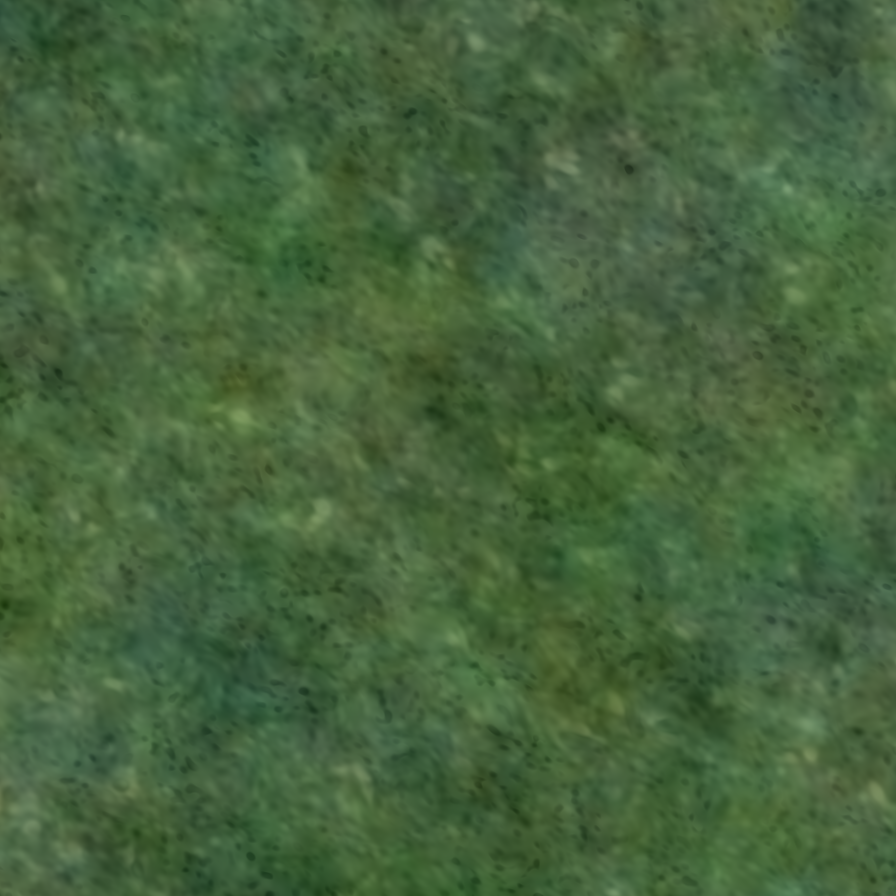
This texture is drawn by a WebGL 1 fragment shader. Its source:

```glsl
precision highp float;

// Soft, blurry meadow grass seen from above: mottled greens with pale flecks.
// Cellular noise (soft blobs at jittered cell points) is layered by scale for
// brightness, and again for teal-to-olive and lush-to-grey colour drifts.

uniform vec2 u_resolution;

vec3 hash3(vec2 cell, float seed) {
  vec3 h = vec3(dot(cell, vec2(127.1, 311.7)),
                dot(cell, vec2(269.5, 183.3)),
                dot(cell, vec2(419.2, 371.9)));
  return fract(sin(h + seed * 17.3) * 43758.55);
}

// Sum of light and dark blobs around one random point per cell
float mottle(vec2 p, float seed) {
  p += seed * vec2(3.71, 5.37);
  vec2 cell = floor(p);
  float sum = 0.0;
  for (int y = -1; y <= 1; y++) {
    for (int x = -1; x <= 1; x++) {
      vec2 neighbour = cell + vec2(float(x), float(y));
      vec3 rnd = hash3(neighbour, seed);
      vec2 d = p - neighbour - rnd.xy;
      float w = max(0.0, 1.0 - dot(d, d));
      sum += (rnd.z * 2.0 - 1.0) * w * w * w;
    }
  }
  return sum;
}

// Three octaves for the broad colour drifts
float drift(vec2 p, float seed) {
  return mottle(p * 4.5, seed)
       + 0.75 * mottle(p * 11.0, seed + 1.0)
       + 0.65 * mottle(p * 27.0, seed + 2.0);
}

void main() {
  vec2 p = gl_FragCoord.xy / u_resolution.y;

  // Ragged outlines, then a slight stretch along the falling diagonal
  p += 0.006 * vec2(mottle(p * 21.0, 1.0), mottle(p * 21.0, 2.0));
  vec2 grain = vec2(dot(p, vec2(0.8, -0.6)) * 0.8,
                    dot(p, vec2(0.6, 0.8)) * 1.1);

  // Brightness from broad patches down to fine tufts
  float tone = 0.0;
  float scale = 6.0;
  float strength = 0.042;
  for (int i = 0; i < 5; i++) {
    tone += strength * mottle(grain * scale, 3.0 + float(i));
    scale *= 2.07;
    strength *= 1.04;
  }

  // Colour drifts
  float warmth = drift(p, 9.0);
  float greyness = drift(grain, 13.0);
  vec3 color = vec3(0.269, 0.384, 0.237);
  color += tone * vec3(0.95, 1.0, 0.85);
  color += warmth * vec3(0.02, 0.0, -0.024);
  color += greyness * vec3(0.013, -0.012, 0.016);

  // Sparse pale blades, and small dark gaps in clumps of their own
  float clump = mottle(grain * 21.0, 17.0);
  float blade = smoothstep(-0.4, 0.8, mottle(grain * 70.0, 18.0));
  float gap = smoothstep(0.0, 0.9, mottle(grain * 125.0, 19.0));
  color += smoothstep(0.1, 0.9, clump) * blade * vec3(0.15, 0.14, 0.12);
  color -= smoothstep(0.3, -0.5, clump) * gap * vec3(0.07, 0.08, 0.06);

  gl_FragColor = vec4(clamp(color, 0.0, 1.0), 1.0);
}
```
